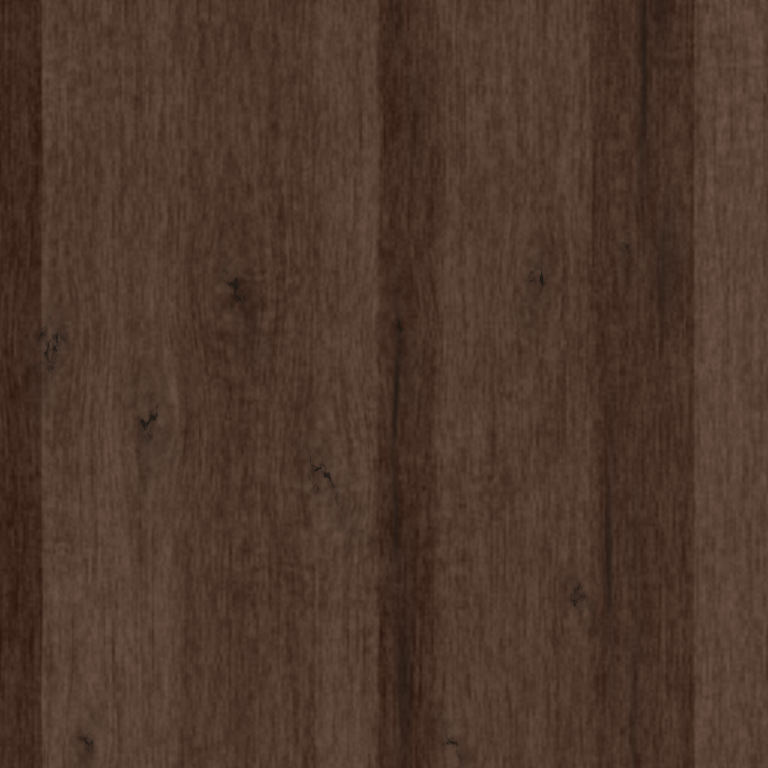
Give the GLSL for this texture, as a Shadertoy shader.

```glsl
// Dark brown oak boards with upright grain, pores, knots and smoky streaks.

const vec3 DARK_BROWN = vec3(0.24, 0.15, 0.11);
const vec3 PALE_BROWN = vec3(0.37, 0.28, 0.23);
const vec3 KNOT_BROWN = vec3(0.11, 0.09, 0.07);

// Left edge, tone and edge softness of each board
const int BOARDS = 8;
const float EDGE[BOARDS] = float[](0.0, 0.055, 0.233, 0.41, 0.492, 0.572, 0.768, 0.904);
const float TONE[BOARDS] = float[](0.12, 0.72, 0.50, 0.70, 0.26, 0.64, 0.36, 0.88);
const float SOFT[BOARDS] = float[](0.002, 0.002, 0.008, 0.002, 0.004, 0.014, 0.004, 0.002);

const int KNOTS = 10;
const int STREAKS = 10;

float hash(vec2 p) {
    vec3 q = fract(p.xyx * 0.1031);
    q += dot(q, q.yzx + 33.33);
    return fract((q.x + q.y) * q.z);
}

float noise(vec2 p) {
    vec2 cell = floor(p);
    vec2 f = fract(p);
    f = f * f * (3.0 - 2.0 * f);
    float low = mix(hash(cell), hash(cell + vec2(1, 0)), f.x);
    float high = mix(hash(cell + vec2(0, 1)), hash(cell + vec2(1, 1)), f.x);
    return mix(low, high, f.y);
}

// Noise centred on zero, with separate frequencies across and along the grain
float grain(vec2 p, float across, float along) {
    return noise(p * vec2(across, along) + across) - 0.5;
}

float cloud(vec2 p, float across, float along) {
    float sum = 0.0;
    float weight = 0.55;
    for (int i = 0; i < 4; i++) {
        sum += weight * grain(p, across, along);
        across *= 2.1;
        along *= 2.0;
        weight *= 0.55;
    }
    return sum;
}

float bell(vec2 d, vec2 size) {
    vec2 q = d / size;
    return exp(-dot(q, q));
}

float boardTone(float x) {
    float tone = TONE[0];
    for (int i = 1; i < BOARDS; i++) {
        tone = mix(tone, TONE[i], smoothstep(EDGE[i] - SOFT[i], EDGE[i] + SOFT[i], x));
    }
    return tone;
}

vec2 knotCentre(float id) {
    return vec2((id + hash(vec2(id, 3.0))) / float(KNOTS) * 0.9, hash(vec2(id, 19.0)));
}

float knotSize(float id) {
    return mix(0.006, 0.014, hash(vec2(id, 29.0)));
}

// Pushes the fibres aside so that they flow round every knot
vec2 bendAroundKnots(vec2 p) {
    vec2 bent = p;
    for (int i = 0; i < KNOTS; i++) {
        float id = float(i);
        vec2 d = p - knotCentre(id);
        bent.x -= 0.6 * d.x * bell(d, knotSize(id) * vec2(4.0, 7.0));
    }
    return bent;
}

// Ragged core, slanted crack and smudged halo
float knotShade(vec2 p) {
    float shade = 0.0;
    vec2 ragged = vec2(cloud(p, 80.0, 50.0), cloud(p + 5.0, 75.0, 60.0));
    float broken = 0.55 + 1.3 * noise(p * vec2(150.0, 75.0));
    for (int i = 0; i < KNOTS; i++) {
        float id = float(i);
        float size = knotSize(id);
        vec2 d = p - knotCentre(id) + ragged * size * 4.5;
        float slant = 1.2 * (hash(vec2(id, 41.0)) - 0.5);
        vec2 leaning = vec2(d.x + slant * d.y, d.y);
        shade += 0.35 * bell(d, size * vec2(0.8, 0.5));
        shade += 0.32 * bell(leaning, size * vec2(0.3, 1.8));
        shade += 0.17 * bell(leaning + vec2(0.0, size * 2.0), size * vec2(1.6, 6.0));
    }
    return shade * broken;
}

// Long smoky streaks inside the two dark boards
float streakShade(vec2 p) {
    float shade = 0.0;
    float sway = 0.016 * cloud(p, 6.0, 7.0);
    for (int i = 0; i < STREAKS; i++) {
        float id = float(i);
        int board = 4 + 2 * (i % 2);
        float x = mix(EDGE[board], EDGE[board + 1], 0.2 + 0.65 * hash(vec2(id, 53.0)));
        vec2 d = p - vec2(x + sway, hash(vec2(id, 61.0)));
        float width = mix(0.004, 0.015, hash(vec2(id, 71.0)));
        shade += 0.42 * bell(d, vec2(width, mix(0.05, 0.2, hash(vec2(id, 83.0)))));
    }
    return shade * (0.85 + 1.4 * grain(p, 130.0, 9.0));
}

void mainImage(out vec4 fragColor, in vec2 fragCoord) {
    vec2 p = fragCoord / iResolution.xy;
    vec2 fibre = bendAroundKnots(p);
    fibre.x += 0.004 * cloud(p, 4.0, 3.0);

    // Board tone with slow stains and streaks along the grain
    float tone = boardTone(p.x + 0.002 * grain(p, 3.0, 9.0)) - 0.01;
    tone += 0.42 * cloud(fibre, 7.0, 3.5);
    tone += 0.22 * grain(fibre, 65.0, 2.5);

    // Fine fibres, short pores and speckle
    tone += 0.36 * grain(fibre, 230.0, 18.0);
    tone += 0.46 * grain(fibre, 256.0, 85.0);
    tone += 0.28 * grain(p, 250.0, 240.0);

    // Sparse dark fibre lines, broken along their length
    float line = smoothstep(0.68, 0.9, noise(fibre * vec2(190.0, 7.0)));
    tone -= 0.26 * line * noise(p * vec2(20.0, 12.0));

    // Faint cross ripples in patches
    float ripplePatch = smoothstep(0.0, 0.2, cloud(p + 2.0, 9.0, 3.0));
    vec2 rippled = p + vec2(0.0, 0.03 * cloud(p, 30.0, 20.0));
    tone += 0.36 * ripplePatch * grain(rippled, 50.0, 130.0);

    vec3 color = mix(DARK_BROWN, PALE_BROWN, clamp(tone, -0.4, 1.35));
    float shade = knotShade(p) + streakShade(p);
    color = mix(color, KNOT_BROWN, clamp(shade, 0.0, 0.85));
    fragColor = vec4(color, 1.0);
}
```
